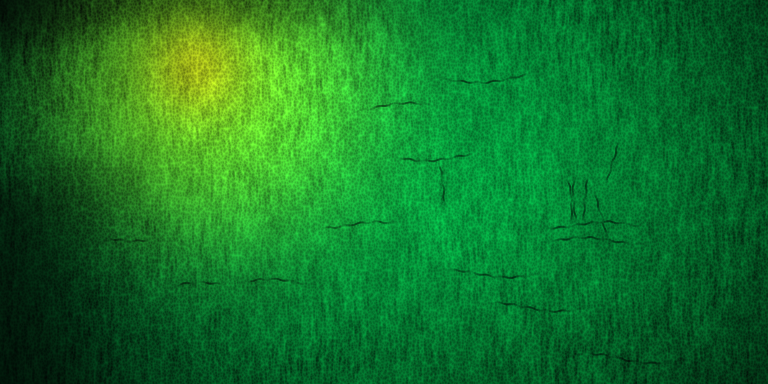
Write a Shadertoy shader that draws this texture.

```glsl
// Weathered green plaster with vertical streaks, fine cracks and a golden glow at upper left.
#define GLOW_POS vec2(0.51, 0.83)
#define GLOW_SPREAD 0.22
#define GREEN vec3(0.012, 0.60, 0.235)
#define LIME vec3(0.35, 0.72, 0.14)
#define GOLD vec3(0.70, 0.70, 0.08)
#define EXPOSURE 1.07
#define STREAK_DEPTH 0.34
#define GRAIN_DEPTH 0.42
#define CRACK_COUNT 18
#define CRACK_DEPTH 0.55

vec2 hash2(vec2 p) {
    vec3 q = fract(p.xyx * vec3(0.1031, 0.1030, 0.0973));
    q += dot(q, q.yzx + 33.33);
    return fract((q.xx + q.yz) * q.zy);
}

// Distance to the nearest scattered cell point
float cellular(vec2 p) {
    vec2 cell = floor(p), f = fract(p);
    float nearest = 4.0;
    for (int y = -1; y <= 1; y++)
    for (int x = -1; x <= 1; x++) {
        vec2 o = vec2(x, y);
        vec2 d = o + hash2(cell + o) - f;
        nearest = min(nearest, dot(d, d));
    }
    return sqrt(nearest);
}

// Warped layers of sines, roughly -1 to 1
float clouds(vec2 p) {
    float sum = 0.0, amp = 0.5;
    for (int i = 0; i < 5; i++) {
        p += 0.6 * sin(p.yx * 1.3 + float(i) * 2.1);
        sum += amp * sin(p.x) * sin(p.y + 1.7);
        p = mat2(1.5, 1.1, -1.1, 1.5) * p;
        amp *= 0.6;
    }
    return sum;
}

// Broad light: falloff to the borders, with darker left and upper-left rims
float lighting(vec2 p, float glow, float mottling) {
    vec2 q = (p - vec2(1.08, 0.58)) / vec2(1.1, 0.8);
    float light = exp(-0.9 * dot(q, q)) + 0.3 * glow;
    float leftShade = exp(-p.x * p.x / 0.10) * smoothstep(0.72, 0.45, p.y + 0.08 * mottling);
    float topShade = smoothstep(0.86, 1.0, p.y + 0.04 * mottling) * smoothstep(1.2, 0.6, p.x);
    float cornerShade = exp(-dot(p - vec2(0.0, 1.0), p - vec2(0.0, 1.0)) / 0.06);
    return light * (1.0 - 0.55 * leftShade) * (1.0 - 0.38 * topShade) * (1.0 - 0.5 * cornerShade);
}

// Short dark drips of two sizes
float streaks(vec2 p, float mottling) {
    p.x += 0.004 * sin(p.y * 23.0 + p.x * 9.0);
    float fine = smoothstep(0.48, 0.08, cellular(p * vec2(88.0, 13.0)));
    float broad = smoothstep(0.6, 0.1, cellular(p * vec2(36.0, 5.0) + 17.0));
    float patchy = clamp(0.55 + 0.6 * mottling + 0.5 * abs(p.y - 0.5), 0.15, 1.0);
    return (0.65 * fine + 0.45 * broad) * patchy;
}

// Thin bent hairlines; every third one runs upright near the middle right
float cracks(vec2 p, float pixel) {
    float ink = 0.0;
    for (int i = 0; i < CRACK_COUNT; i++) {
        float id = float(i);
        vec2 h = hash2(vec2(id * 7.3 + 2.0, id * 3.1 + 5.0));
        bool upright = i % 3 == 0;
        vec2 center = upright ? mix(vec2(1.05, 0.40), vec2(1.65, 0.62), h)
                              : mix(vec2(0.30, 0.05), vec2(1.80, 0.80), h);
        vec2 d = p - center;
        if (upright) d = d.yx;
        float halfLength = upright ? 0.07 : mix(0.06, 0.17, h.x);
        float bend = 0.008 * sin(d.x * 22.0 + id) + 0.0018 * sin(d.x * 150.0 + id);
        bend += (h.y - 0.5) * (upright ? 0.45 : 0.12) * d.x;
        float taper = smoothstep(halfLength, halfLength * 0.5, abs(d.x));
        float line = 1.0 - smoothstep(0.0008, 0.0018 + pixel, abs(d.y - bend));
        float broken = 0.65 + 0.35 * sin(d.x * 90.0 + id * 4.0);
        ink = max(ink, line * taper * broken);
    }
    return ink;
}

void mainImage(out vec4 fragColor, in vec2 fragCoord) {
    vec2 p = fragCoord / iResolution.y;
    p.x *= 2.0 * iResolution.y / iResolution.x;
    float mottling = clouds(p * vec2(9.0, 7.0));
    float blotches = clouds(p * vec2(38.0, 26.0) + 5.0);

    // Green wall, lime halo and golden core
    vec2 toGlow = p - GLOW_POS;
    float r2 = dot(toGlow, toGlow);
    float halo = exp(-pow(r2 / GLOW_SPREAD, 1.5));
    float core = exp(-r2 / 0.020);
    vec3 color = mix(GREEN, LIME, halo);
    color = mix(color, GOLD, 0.8 * core);

    // Surface wear, stronger where the wall is dark
    float light = lighting(p, halo, mottling);
    float wear = mix(1.5, 0.85, smoothstep(0.3, 0.95, light));
    float grain = cellular(p * vec2(150.0, 125.0)) - 0.42;
    float pits = cellular(p * vec2(62.0, 42.0) + 9.0) - 0.45;
    float surface = 1.0 + 0.10 * mottling + 0.11 * blotches;
    surface += wear * (GRAIN_DEPTH * grain + 0.20 * pits - STREAK_DEPTH * streaks(p, mottling));
    surface *= 1.0 - CRACK_DEPTH * cracks(p, 1.0 / iResolution.y);

    color *= EXPOSURE * light * max(surface, 0.12);
    fragColor = vec4(clamp(color + vec3(0.004, 0.008, 0.006), 0.0, 1.0), 1.0);
}
```
